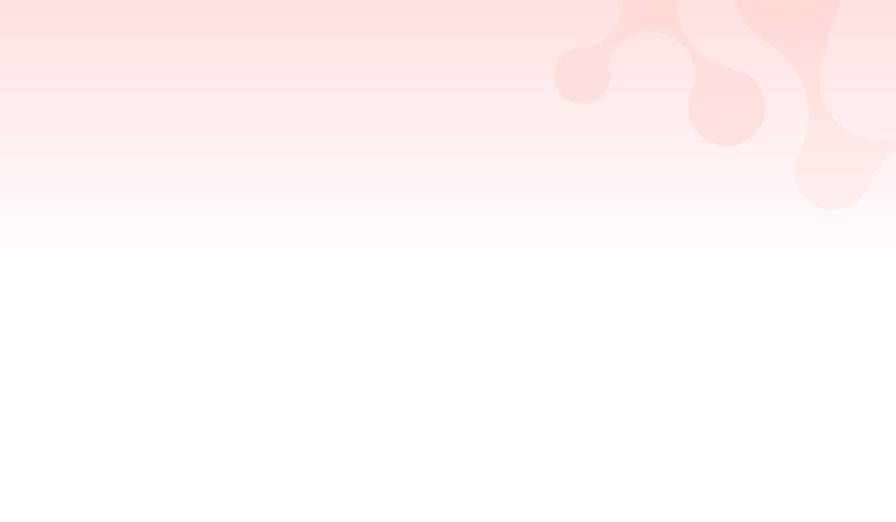
Write a Shadertoy shader that draws this background.

```glsl
// Layout units: canvas width = UNITS, measured from the top left
const float UNITS = 768.0;
const float FADE_END = 242.0;

const vec3 WHITE      = vec3(1.0);
const vec3 SKY_PINK   = vec3(1.0, 0.880, 0.886);
const vec3 FORK_TOP   = vec3(1.0, 0.852, 0.855);
const vec3 FORK_LOW   = vec3(1.0, 0.878, 0.885);
const vec3 STEM_TOP   = vec3(1.0, 0.842, 0.848);
const vec3 STEM_LOW   = vec3(1.0, 0.935, 0.935);
const vec3 PEACH      = vec3(1.0, 0.855, 0.810);
const float FORK_DEPTH = 110.0;
const float STEM_DEPTH = 175.0;
const vec3 FORK_GLOW = vec3(572.0, -4.0, 24.0);
const vec3 STEM_GLOW = vec3(676.0, -6.0, 30.0);

// Circles as centre and radius: drops bulge out, bites round the necks
const vec3 FORK_DROP_L = vec3(499.0, 65.0, 24.0);
const vec3 FORK_DROP_R = vec3(623.0, 92.0, 33.0);
const vec3 FORK_BITE_L = vec3(496.0, 4.0, 37.0);
const vec3 FORK_BITE_R = vec3(637.0, 2.0, 57.0);
const vec3 FORK_ARCH   = vec3(558.0, 65.0, 38.0);
const vec3 STEM_DROP   = vec3(714.0, 147.0, 33.0);
const vec3 STEM_ROOT   = vec3(688.0, -15.0, 60.0);
const vec3 STEM_BITE_L = vec3(623.0, 98.0, 70.0);
const vec3 STEM_BITE_R = vec3(795.0, 175.0, 53.0);
const vec3 HOLLOW      = vec3(756.0, 67.0, 54.0);
const vec2 HOLLOW_END  = vec2(790.0, -40.0);

const int CORNERS = 7;

float circle(vec2 p, vec3 c) {
    return length(p - c.xy) - c.z;
}

float capsule(vec2 p, vec2 a, vec2 b, float r) {
    vec2 ab = b - a;
    float t = clamp(dot(p - a, ab) / dot(ab, ab), 0.0, 1.0);
    return length(p - a - ab * t) - r;
}

// Signed distance to a closed polygon
float polygon(vec2 p, vec2 v[CORNERS]) {
    float d = 1e6, side = 1.0;
    for (int i = 0; i < CORNERS; i++) {
        vec2 a = v[i], b = v[(i + 1) % CORNERS];
        d = min(d, capsule(p, a, b, 0.0));
        if ((a.y > p.y) != (b.y > p.y)) {
            float crossX = a.x + (p.y - a.y) * (b.x - a.x) / (b.y - a.y);
            if (p.x < crossX) side = -side;
        }
    }
    return side * d;
}

// Two drops hanging from one neck
float forkShape(vec2 p) {
    vec2 frame[CORNERS] = vec2[CORNERS](
        FORK_DROP_L.xy, FORK_BITE_L.xy, vec2(496.0, -40.0), vec2(637.0, -40.0),
        FORK_BITE_R.xy, FORK_DROP_R.xy, FORK_ARCH.xy);
    float bites = min(circle(p, FORK_ARCH),
                      min(circle(p, FORK_BITE_L), circle(p, FORK_BITE_R)));
    float drops = min(circle(p, FORK_DROP_L), circle(p, FORK_DROP_R));
    return min(max(polygon(p, frame), -bites), drops);
}

// Wide root narrowing to a drop, with a branch past the right side
float stemShape(vec2 p) {
    vec2 frame[CORNERS] = vec2[CORNERS](
        STEM_ROOT.xy, STEM_BITE_L.xy, STEM_DROP.xy, STEM_BITE_R.xy,
        vec2(850.0, 175.0), vec2(850.0, -40.0), vec2(740.0, -40.0));
    float bites = min(circle(p, STEM_BITE_L), circle(p, STEM_BITE_R));
    float drops = min(circle(p, STEM_DROP), circle(p, STEM_ROOT));
    float body = min(max(polygon(p, frame), -bites), drops);
    return max(body, -capsule(p, HOLLOW.xy, HOLLOW_END, HOLLOW.z));
}

float glow(vec2 p, vec3 g) {
    vec2 q = (p - g.xy) / g.z;
    return exp(-dot(q, q));
}

void mainImage(out vec4 fragColor, in vec2 fragCoord) {
    float pixel = UNITS / iResolution.x;
    vec2 p = vec2(fragCoord.x, iResolution.y - fragCoord.y) * pixel;

    // Vertical fade
    vec3 color = mix(SKY_PINK, WHITE, clamp(p.y / FADE_END, 0.0, 1.0));

    // Tinted shapes with peach light at the top edge
    vec3 fork = mix(FORK_TOP, FORK_LOW, clamp(p.y / FORK_DEPTH, 0.0, 1.0));
    fork = mix(fork, PEACH, 0.7 * glow(p, FORK_GLOW));
    vec3 stem = mix(STEM_TOP, STEM_LOW, clamp(p.y / STEM_DEPTH, 0.0, 1.0));
    stem = mix(stem, PEACH, 0.8 * glow(p, STEM_GLOW));

    color = mix(color, fork, smoothstep(pixel, -pixel, forkShape(p)));
    color = mix(color, stem, smoothstep(pixel, -pixel, stemShape(p)));
    fragColor = vec4(color, 1.0);
}
```
